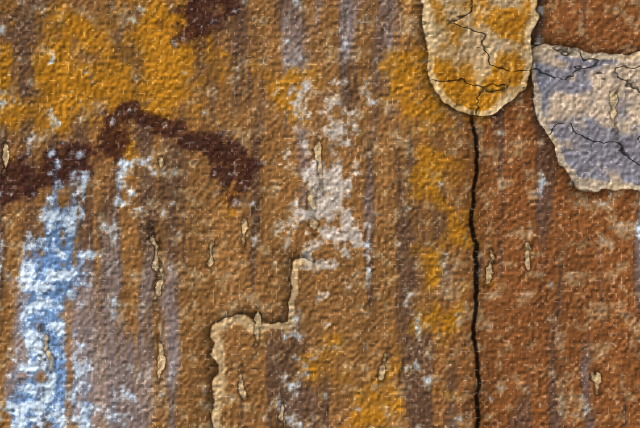
A Shadertoy shader for this texture:

```glsl
#define GRAIN_SCALE 125.0
#define GRAIN_DEPTH 0.75
#define RELIEF_DEPTH 1.5
#define STREAK_SCALE vec2(30.0, 2.2)
#define EDGE_ROUGHNESS 0.085
#define RIM_WIDTH 0.014
#define CHIP_COUNT 18

const vec3 BROWN  = vec3(0.53, 0.37, 0.21);
const vec3 RUST   = vec3(0.50, 0.31, 0.17);
const vec3 GOLD   = vec3(0.65, 0.43, 0.10);
const vec3 UMBER  = vec3(0.33, 0.25, 0.21);
const vec3 MAROON = vec3(0.23, 0.13, 0.11);
const vec3 GREY   = vec3(0.54, 0.49, 0.49);
const vec3 CREAM  = vec3(0.80, 0.69, 0.52);
const vec3 CHALK  = vec3(0.75, 0.71, 0.68);
const vec3 BLUE   = vec3(0.38, 0.51, 0.68);

float hash(vec2 p) {
    vec3 q = fract(p.xyx * 0.1031);
    q += dot(q, q.yzx + 33.33);
    return fract((q.x + q.y) * q.z);
}

float noise(vec2 p) {
    vec2 i = floor(p), f = fract(p);
    f = f * f * (3.0 - 2.0 * f);
    return mix(mix(hash(i), hash(i + vec2(1, 0)), f.x),
               mix(hash(i + vec2(0, 1)), hash(i + 1.0), f.x), f.y);
}

float fbm(vec2 p) {
    float sum = 0.0, amp = 0.5;
    for (int i = 0; i < 5; i++) {
        sum += amp * noise(p);
        p = p * 2.03 + 17.3;
        amp *= 0.52;
    }
    return sum;
}

float height(vec2 p) {
    return RELIEF_DEPTH * fbm(p * vec2(24.0, 17.0)) + GRAIN_DEPTH * noise(p * GRAIN_SCALE);
}

float blob(vec2 p, vec2 centre, vec2 radius) {
    vec2 d = (p - centre) / radius;
    return exp(-dot(d, d));
}

// Breaks a soft region into ragged stains
float stain(float region, float n) {
    return smoothstep(0.22, 0.52, region * 0.65 + (n - 0.5) * 1.5);
}

float box(vec2 p, vec2 centre, vec2 halfSize, float corner) {
    vec2 d = abs(p - centre) - halfSize + corner;
    return length(max(d, 0.0)) + min(max(d.x, d.y), 0.0) - corner;
}

float band(float d, float width, float soft) {
    return 1.0 - smoothstep(width - soft, width + soft, abs(d));
}

// Bright broken rim inside a plate, shadow just outside it
vec3 plateEdge(vec3 col, float d, float wear, float px) {
    float shadow = smoothstep(-px, px, d) * exp(-max(d, 0.0) * 75.0);
    col *= 1.0 - 0.65 * shadow * wear;
    float rim = band(d + RIM_WIDTH * 0.6, RIM_WIDTH * 0.6, px * 1.5);
    return mix(col, CREAM, rim * wear * 0.75);
}

void mainImage(out vec4 fragColor, in vec2 fragCoord) {
    float px = 1.0 / iResolution.y;
    vec2 p = fragCoord * px;
    vec2 warp = vec2(fbm(p * 8.0), fbm(p * 8.0 + 41.0)) - 0.5;
    vec2 q = p + EDGE_ROUGHNESS * warp;
    float streak = fbm(vec2(p.x + 0.03 * warp.x, p.y) * STREAK_SCALE);
    float wash = fbm(q * vec2(13.0, 3.5) + 7.0);
    float mottle = fbm(q * 15.0 + 3.0);
    float speck = fbm(p * 42.0);
    float rough = 0.5 * (mottle + speck);

    // Rust ground with vertical runs
    vec3 col = mix(BROWN, RUST, smoothstep(0.95, 1.2, q.x));
    col = mix(col, UMBER, 0.7 * smoothstep(0.5, 0.68, streak));
    col = mix(col, CREAM * 0.9, 0.45 * smoothstep(0.5, 0.7, speck));
    float greyZone = blob(p, vec2(0.25, 0.1), vec2(0.4, 0.4))
                   + 0.8 * blob(p, vec2(0.8, 0.9), vec2(0.15, 0.5))
                   + 0.6 * blob(p, vec2(1.4, 0.35), vec2(0.25, 0.3));
    col = mix(col, GREY, 0.75 * stain(greyZone * 0.65, 0.5 * (wash + streak)));

    // Ochre crust and gold runs
    float goldZone = blob(p, vec2(0.25, 0.85), vec2(0.45, 0.25))
                   + 0.85 * blob(p, vec2(1.02, 0.55), vec2(0.13, 0.5))
                   + 0.5 * blob(p, vec2(0.75, 0.15), vec2(0.2, 0.25));
    col = mix(col, GOLD, 0.85 * stain(goldZone * 0.8, 0.5 * (wash + mottle)));

    // Dark iron ridge
    float ridge = q.y - 0.73 + 0.55 * abs(q.x - 0.34);
    float ironZone = exp(-ridge * ridge * 300.0) * smoothstep(0.66, 0.56, q.x)
                   + 0.8 * blob(q, vec2(0.52, 0.96), vec2(0.12, 0.08));
    col = mix(col, MAROON, 0.85 * stain(ironZone * 0.85, rough));

    // Chalky bloom and blue mineral runs
    float chalkZone = blob(q, vec2(0.76, 0.54), vec2(0.10, 0.23));
    col = mix(col, CHALK, 0.8 * stain(chalkZone * 0.8, 0.5 * (rough + speck)));
    float blueZone = blob(q, vec2(0.125, 0.34), vec2(0.065, 0.27))
                   + 0.55 * blob(p, vec2(0.08, 0.03), vec2(0.2, 0.1))
                   + 0.5 * blob(p, vec2(0.3, 0.55), vec2(0.025, 0.12));
    vec3 mineral = mix(BLUE, vec3(0.74, 0.81, 0.88), smoothstep(0.45, 0.65, speck));
    col = mix(col, mineral, 0.9 * stain(blueZone, 0.5 * (streak + speck)));

    // Lifted plates: low slab, blue-grey slab, top flake
    float slab = min(box(q, vec2(0.82, 0.01), vec2(0.31, 0.23), 0.05),
                     box(q, vec2(0.88, 0.17), vec2(0.20, 0.22), 0.03));
    col = plateEdge(col, slab, smoothstep(0.77, 0.70, p.x), px);
    vec2 lean = q + vec2(0.22 * (q.y - 0.72), 0.0);
    float slate = box(lean, vec2(1.48, 0.72), vec2(0.21, 0.16), 0.06);
    vec3 slateCol = mix(mix(CHALK, CREAM, 0.4), mix(GREY, BLUE, 0.4), smoothstep(0.36, 0.6, mottle));
    col = mix(col, slateCol, 0.8 * smoothstep(px, -px, slate));
    col = plateEdge(col, slate, 0.8, px);
    float flake = box(q, vec2(1.13, 0.94), vec2(0.125, 0.195), 0.11);
    vec3 flakeCol = mix(CREAM * 0.88, GOLD, smoothstep(0.4, 0.62, mottle));
    col = mix(col, flakeCol, 0.8 * smoothstep(px, -px, flake));
    col = plateEdge(col, flake, 1.0, px);

    // Fissures in the plates and the long vertical crack
    float plates = smoothstep(0.01, -0.01, min(flake, slate));
    float fissure = band(fbm(p * vec2(5.0, 8.0) + 11.0) - 0.5, 0.009, 0.008);
    col *= 1.0 - 0.55 * fissure * plates;
    float crack = p.x - 1.095 - 0.09 * (fbm(vec2(p.y * 6.0, 2.0)) - 0.5);
    float crackLength = smoothstep(0.77, 0.70, p.y);
    col *= 1.0 - 0.25 * exp(-abs(crack) * 45.0) * crackLength;
    col *= 1.0 - 0.75 * band(crack, 0.002 + 0.006 * streak, 0.003) * crackLength;

    // Small upright chips
    for (int i = 0; i < CHIP_COUNT; i++) {
        float id = float(i) + 1.0;
        vec2 centre = vec2(1.5 * hash(vec2(id, 3.7)), 0.75 * hash(vec2(id, 9.1)));
        vec2 size = vec2(0.006, 0.012 + 0.035 * hash(vec2(id, 5.3)));
        float chip = (length((p + 0.06 * warp - centre) / size) - 1.0) * size.x;
        chip += 0.02 * (speck - 0.5);
        col *= 1.0 - 0.4 * smoothstep(0.008, 0.0, chip);
        col = mix(col, CREAM, 0.85 * smoothstep(px, -px, chip));
    }

    // Raking light over grain, with bright crystals
    float slope = height(p) - height(p + vec2(-0.003, 0.004));
    col *= clamp(1.0 + 0.75 * slope, 0.45, 1.6);
    col += 0.16 * smoothstep(0.72, 0.95, noise(p * GRAIN_SCALE * 1.3 + 5.0));
    col *= 0.88 + 0.28 * wash;
    fragColor = vec4(clamp(col, 0.0, 1.0), 1.0);
}
```
